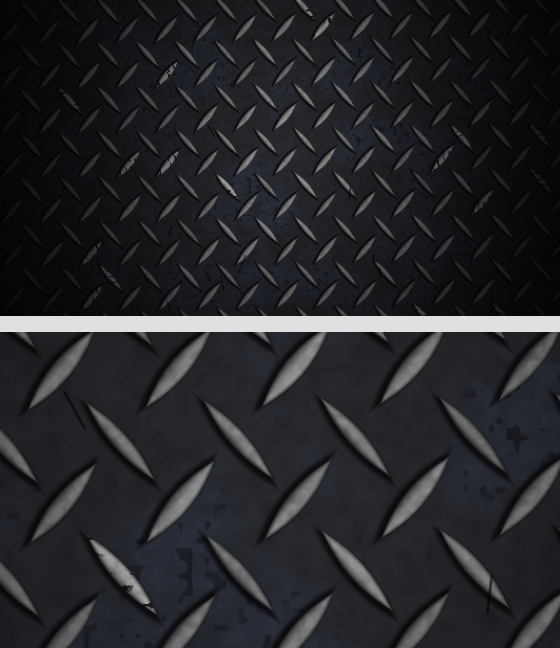
Top, the full canvas; bottom, a detail of the centre.
Give the GLSL for this texture, as a WebGL 1 fragment shader.

```glsl
precision highp float;
// Dark steel tread plate: two interleaved lattices of raised lens-shaped bars,
// leaning right and left, on a mottled blue-black sheet with scuffs and nicks.
// A wide elliptical pool of light falls off to near black at the sides.
uniform vec2 u_resolution;

float hash(vec2 p) {
  vec3 h = fract(vec3(p.xyx) * vec3(0.1031, 0.1030, 0.0973));
  h += dot(h, h.yzx + 33.33);
  return fract((h.x + h.y) * h.z);
}

float noise(vec2 p) {
  vec2 i = floor(p), f = fract(p);
  f = f * f * (3.0 - 2.0 * f);
  return mix(mix(hash(i), hash(i + vec2(1.0, 0.0)), f.x),
             mix(hash(i + vec2(0.0, 1.0)), hash(i + vec2(1.0, 1.0)), f.x), f.y);
}

float fbm(vec2 p) {
  float sum = 0.0, amp = 0.5;
  for (int i = 0; i < 4; i++) {
    sum += amp * noise(p);
    p = p * 2.03 + 17.0;
    amp *= 0.5;
  }
  return sum;
}

// Approximate distance to a pointed lens lying along x
float lens(vec2 p, vec2 halfSize) {
  float t = p.x / halfSize.x;
  float slope = 2.0 * halfSize.y * t / halfSize.x;
  return (abs(p.y) - halfSize.y * (1.0 - t * t)) / sqrt(1.0 + slope * slope);
}

float segment(vec2 p, vec2 dir, float len) {
  return length(p - dir * clamp(dot(p, dir), -len, len));
}

// Lays one lattice of bars over the sheet; lean is +1 for "/" and -1 for a mirror
vec3 addBars(vec3 color, vec2 q, float lean, float halfWidth, float px) {
  vec2 cell = vec2(0.1240, 0.1412);
  vec2 id = floor(q / cell + 0.5);
  vec2 r = q - id * cell;
  float seed = hash(id + 40.0 + lean * 13.0);
  vec2 axis = normalize(vec2(0.65 * lean, 0.76));
  vec2 side = vec2(axis.y, -axis.x);
  vec2 local = vec2(dot(r, axis), dot(r, side));
  vec2 size = vec2(0.0525 + 0.003 * seed, halfWidth * (0.92 + 0.16 * seed));

  // Soft contact shadow, heavier on the left flank
  float shadow = lens(local + vec2(0.002, 0.0032), size + vec2(0.004, 0.001));
  color *= 1.0 - 0.72 * (1.0 - smoothstep(-0.002, 0.0055, shadow));

  // Worn face with a dark left bevel and fine brushing
  float d = lens(local, size);
  float grain = fbm(q * 130.0);
  float across = local.y / size.y;
  vec3 face = vec3(0.435, 0.445, 0.44) * (0.72 + 0.22 * seed + 0.35 * grain);
  face *= mix(0.62, 1.05, smoothstep(-0.9, 0.1, across));
  face *= mix(0.6, 1.0, smoothstep(0.0, 0.004, -d));

  // A few bars are gouged by slanted nicks
  float gouged = step(0.91, seed);
  float wave = abs(fract(local.x * 42.0 + across * 0.35 + grain * 0.6) - 0.5);
  float nick = (1.0 - smoothstep(0.08, 0.17, wave)) * smoothstep(0.35, 0.55, noise(q * 75.0));
  face *= 1.0 + gouged * (0.2 - 0.95 * nick);
  return mix(color, face, 1.0 - smoothstep(-px, px, d));
}

void main() {
  vec2 p = gl_FragCoord.xy / u_resolution.y;
  float px = 1.0 / u_resolution.y;

  // Slightly turned lattice, anchored near the middle
  vec2 q = p - vec2(0.905, 0.490);
  q = vec2(q.x + 0.012 * q.y, q.y - 0.018 * q.x);

  // Mottled sheet with bluish stains and specks
  float mottle = fbm(p * 9.0);
  vec3 color = mix(vec3(0.128, 0.135, 0.148), vec3(0.150, 0.160, 0.200),
                   smoothstep(0.3, 0.65, mottle));
  color *= 0.83 + 0.34 * fbm(p * 65.0 + 5.0);
  color *= 1.0 - 0.35 * smoothstep(0.72, 0.88, noise(p * 110.0)) * smoothstep(0.4, 0.6, mottle);

  // Bars leaning right, then left, half a cell apart
  color = addBars(color, q, 1.0, 0.0100, px);
  color = addBars(color, q - vec2(-0.0625, 0.0648), -1.0, 0.0084, px);

  // Scattered short scratches, mostly upright
  for (int i = 0; i < 16; i++) {
    float k = float(i);
    vec2 at = vec2(0.35 + 1.3 * hash(vec2(k, 3.0)), hash(vec2(k, 8.0)));
    vec2 dir = normalize(vec2(hash(vec2(k, 15.0)) - 0.5, 0.8));
    float d = segment(p - at, dir, 0.008 + 0.022 * hash(vec2(k, 21.0)));
    float broken = smoothstep(0.2, 0.5, noise(p * 120.0 + k));
    color *= 1.0 - 0.65 * broken * (1.0 - smoothstep(0.0004, 0.0014 + px, d));
  }

  // Pool of light
  vec2 fall = (p - vec2(0.5 * u_resolution.x / u_resolution.y + 0.01, 0.53)) / vec2(0.60, 0.76);
  color *= 1.08 * exp(-dot(fall, fall));
  gl_FragColor = vec4(color + 0.006, 1.0);
}
```
